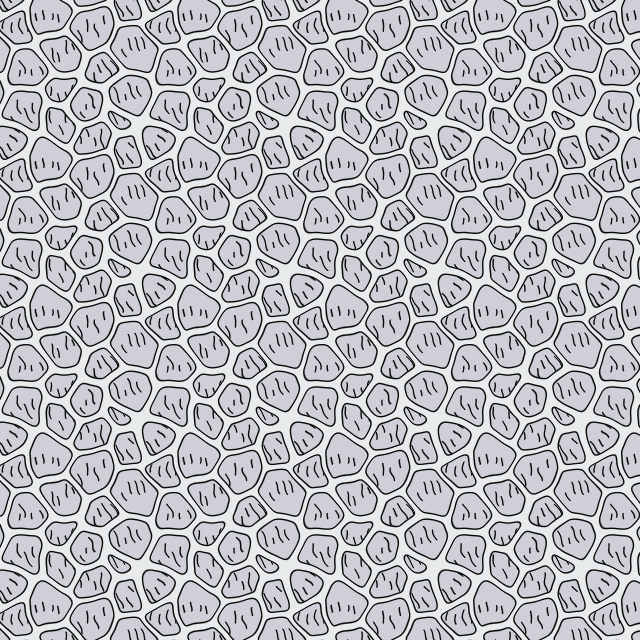
Write a Shadertoy shader that draws this pattern.

```glsl
// Seamless paving of rounded grey stones with inked outlines and slanted hatch strokes.

const float TILES       = 4.327;   // repeats across and down the canvas
const float CELLS       = 4.0;     // stones per side of one repeat
const float JITTER      = 0.56;    // scatter of stone centres, in cells
const float SIZE_SPREAD = 0.26;    // contrast between large and small stones
const vec2  INSET       = vec2(0.055, 0.115);  // half joint width, min and max
const vec2  SHARPNESS   = vec2(11.0, 30.0);    // corner sharpness, min and max
const float INK_HALF    = 0.0190;  // half line width, in cells
const float WARP        = 0.055;   // bend of the stone sides
const int   STROKES     = 4;       // hatch strokes tried per stone
const float STROKE_GAP  = 0.20;
const vec2  STROKE_HALF = vec2(0.06, 0.25);    // half length, min and max
const vec2  SLANT       = vec2(-1.57, -0.70);  // stroke angle, min and max

const vec3 MORTAR = vec3(0.910, 0.920, 0.925);
const vec3 STONE  = vec3(0.812, 0.816, 0.842);
const vec3 INK    = vec3(0.035);

const float PI = 3.14159265;

// Random values that repeat with the tile
vec4 hash4(vec2 cell, float salt) {
    vec2 c = mod(cell, CELLS) + salt * 7.31 + 1.7;
    vec4 q = fract(c.xyxy * vec4(0.1031, 0.1030, 0.0973, 0.1099));
    q += dot(q, q.wzxy + 33.33);
    return fract((q.xxyz + q.yzzw) * q.zywx);
}

// Stone centre in xy, size weight in z; odd columns are staggered
vec3 stoneSite(vec2 cell) {
    vec4 h = hash4(cell, 0.0);
    vec2 stagger = vec2(0.0, 0.5 * mod(cell.x, 2.0));
    return vec3(cell + 0.5 + stagger + (h.xy - 0.5) * JITTER,
                (h.z - 0.5) * SIZE_SPREAD);
}

float power(vec2 p, vec3 site) {
    vec2 r = p - site.xy;
    return dot(r, r) - site.z;
}

// Cell of the stone that owns p
vec2 owningCell(vec2 p) {
    vec2 best = floor(p);
    float lowest = 1e5;
    for (int y = -2; y <= 2; y++)
    for (int x = -2; x <= 2; x++) {
        vec2 cell = floor(p) + vec2(x, y);
        float f = power(p, stoneSite(cell));
        if (f < lowest) { lowest = f; best = cell; }
    }
    return best;
}

// Distance inside the stone's outline, with softly merged sides
float stoneDepth(vec2 p, vec2 cell) {
    vec4 h = hash4(cell, 1.0);
    float k = mix(SHARPNESS.x, SHARPNESS.y, h.x);
    vec3 own = stoneSite(cell);
    float total = 0.0;
    vec2 slope = vec2(0.0);
    for (int y = -2; y <= 2; y++)
    for (int x = -2; x <= 2; x++) {
        if (x == 0 && y == 0) continue;
        vec3 other = stoneSite(cell + vec2(x, y));
        vec2 away = other.xy - own.xy;
        float span = length(away);
        float side = (power(p, other) - power(p, own)) / (2.0 * span);
        float w = exp(-k * side);
        total += w;
        slope += w * away / span;
    }
    float depth = -log(total) / k - mix(INSET.x, INSET.y, h.y);
    return depth / max(length(slope) / total, 0.35);
}

// Distance to the nearest wavy hatch stroke of the stone
float hatchDistance(vec2 p, vec2 cell) {
    vec4 h = hash4(cell, 2.0);
    float angle = mix(SLANT.x, SLANT.y, h.x);
    vec2 dir = vec2(cos(angle), sin(angle));
    vec2 r = p - stoneSite(cell).xy;
    vec2 q = vec2(dot(r, dir), dot(r, vec2(-dir.y, dir.x)));
    float nearest = 1e5;
    for (int i = 0; i < STROKES; i++) {
        vec4 s = hash4(cell, 3.0 + float(i));
        float along = q.x - (s.x - 0.5) * 0.35;
        float lane = (float(i) - 0.5 * float(STROKES - 1)) * STROKE_GAP;
        float wave = 0.022 * sin(along * 13.0 + s.z * 2.0 * PI);
        float past = max(abs(along) - mix(STROKE_HALF.x, STROKE_HALF.y, s.y), 0.0);
        float across = q.y - lane - wave - (s.w - 0.5) * 0.08;
        nearest = min(nearest, length(vec2(past, across)));
    }
    return nearest;
}

void mainImage(out vec4 fragColor, in vec2 fragCoord) {
    float scale = TILES * CELLS;
    float px = scale / iResolution.y;
    vec2 p = fragCoord / iResolution.y * scale;

    // Layered sines bend the sides and keep the period
    p += WARP * sin(p.yx * PI + vec2(0.4, 2.1));
    p += 0.4 * WARP * sin(p.yx * 2.5 * PI + vec2(3.0, 1.2));

    vec2 cell = owningCell(p);
    float depth = stoneDepth(p, cell);

    // Fill, then ink
    float inside = clamp(0.5 + depth / px, 0.0, 1.0);
    float outline = clamp(0.5 + (INK_HALF - abs(depth)) / px, 0.0, 1.0);
    float hatch = clamp(0.5 + (INK_HALF - hatchDistance(p, cell)) / px, 0.0, 1.0);

    vec3 color = mix(MORTAR, STONE, inside);
    color = mix(color, INK, max(outline, hatch * inside));
    fragColor = vec4(color, 1.0);
}
```
